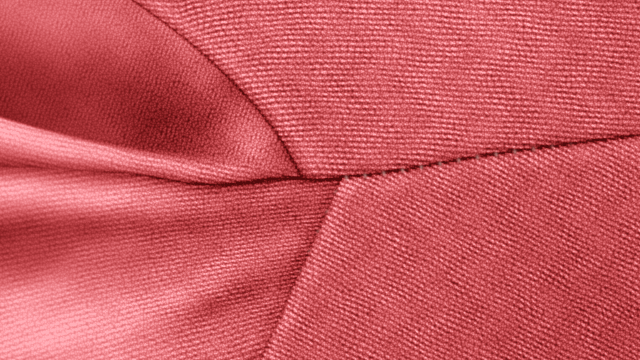
This texture is drawn by a Shadertoy shader. Its source:

```glsl
// Draws folded coral knit fabric with three seams meeting near the centre.

float band(float d, float width) { return exp(-d * d / (width * width)); }

float blob(vec2 p, vec2 centre, vec2 radius) {
    vec2 q = (p - centre) / radius;
    return exp(-dot(q, q));
}

float edge(float d) {
    float aa = 1.0 / iResolution.y;
    return smoothstep(-aa, aa, d);
}

vec2 rotate(vec2 p, float angle) {
    float c = cos(angle), s = sin(angle);
    return vec2(c * p.x + s * p.y, c * p.y - s * p.x);
}

vec2 hash2(vec2 cell) {
    vec3 h = fract(cell.xyx * vec3(0.1031, 0.103, 0.0973));
    h += dot(h, h.yzx + 33.33);
    return fract((h.xx + h.yz) * h.zy);
}

// Distance to the nearest scattered point
float cellular(vec2 p) {
    vec2 cell = floor(p), f = fract(p);
    float nearest = 2.0;
    for (int j = -1; j <= 1; j++)
        for (int i = -1; i <= 1; i++) {
            vec2 o = vec2(i, j);
            vec2 d = o + hash2(cell + o) - f;
            nearest = min(nearest, dot(d, d));
        }
    return sqrt(nearest);
}

float waves(vec2 p) {
    return sin(p.x + 1.7 * sin(p.y * 0.8)) * 0.5
         + sin(p.y * 1.9 + 1.3 * sin(p.x * 1.4)) * 0.3
         + sin(dot(p, vec2(2.7, 3.1))) * 0.2;
}

// Rows of slanted stitches, shifted at random from row to row
float knit(vec2 p, float angle, float pitch) {
    vec2 q = rotate(p + 0.003 * waves(p * 21.0), angle) / pitch;
    float phase = hash2(vec2(floor(q.y), 7.0)).x + 0.3 * waves(q * 0.9);
    float loops = sin(6.2832 * (q.x * 0.75 + fract(q.y) * 0.6 + phase));
    float groove = -cos(6.2832 * q.y);
    float wear = 0.85 + 0.4 * waves(q * 0.45);
    return wear * (0.72 * groove + 0.45 * loops * (0.6 + 0.4 * groove));
}

// Seam paths
float crossSeam(float x) {
    float fold = 0.535 - 0.028 * x - 0.031 * band(x - 0.58, 0.17);
    float t = x - 0.833;
    float stitched = 0.507 + 0.125 * t - 0.016 * band(t - 0.2, 0.24);
    return mix(fold, stitched, smoothstep(0.78, 0.9, x));
}

float upperSeam(float y) {
    float t = max(y - 0.514, 0.0);
    return 0.835 - 0.46 * t - 1.03 * t * t;
}

float lowerSeam(float y) { return 0.722 + 0.45 * y; }

float deepen(float s) { return 0.5 + 1.3 * (s - 0.49); }

// Light on each panel
float upperLeft(vec2 p, float gap, float focus) {
    float d = p.y - (0.675 - 0.31 * p.x + 0.17 * p.x * p.x);
    float recess = 0.22 + 0.38 * smoothstep(0.1, 0.32, d - 0.12 * p.x);
    recess += 0.07 * waves(p * vec2(13.0, 8.0));
    recess += 0.42 * blob(p, vec2(0.7, 0.61), vec2(0.09, 0.12));
    recess += 0.22 * blob(p, vec2(0.55, 0.77), vec2(0.07, 0.1));
    recess -= 0.1 * blob(p, vec2(0.5, 0.67), vec2(0.14, 0.06));
    float roll = 0.44 + 0.5 * band(d + 0.035, 0.055) * (1.0 - 0.45 * p.x);
    roll -= 0.26 * band(gap, 0.03);
    float softness = mix(0.006, 0.035, smoothstep(0.2, 0.7, p.x));
    float isRecess = smoothstep(-softness, softness, d);
    float weave = mix(0.26 * knit(p, -0.22, 0.014), 0.17 * knit(p, 1.25, 0.012), isRecess);
    return deepen(mix(roll, recess, isRecess)) + focus * weave;
}

float lowerLeft(vec2 p, float gap, float focus) {
    float s = 0.49 + 0.4 * blob(p, vec2(0.12, 0.08), vec2(0.45, 0.2));
    s += 0.38 * band(p.y - 0.475 + 0.08 * p.x, 0.05) * (1.0 - smoothstep(0.2, 0.8, p.x));
    s -= 0.28 * band(p.y - 0.355 - 0.06 * p.x, 0.045) * (1.0 - 0.6 * p.x);
    s -= 0.24 * blob(p, vec2(0.02, 0.28), vec2(0.25, 0.06));
    vec2 fold = rotate(p - vec2(0.62, 0.16), 0.42);
    s -= 0.26 * blob(fold, vec2(0.0), vec2(0.2, 0.035));
    s += 0.14 * blob(fold, vec2(0.0, 0.08), vec2(0.25, 0.04));
    s -= 0.22 * band(gap, 0.025);
    s += 0.05 * waves(rotate(p, 0.4) * vec2(7.0, 26.0));
    vec2 bent = p + vec2(0.0, 0.17 * p.x * smoothstep(0.05, 0.55, p.y));
    return deepen(s) + 0.28 * focus * knit(bent, 0.28, 0.0155);
}

float upperRight(vec2 p, float gap) {
    vec2 bent = p + vec2(0.0, 0.1 * exp(-4.0 * max(p.x - 0.5, 0.0)));
    float s = 0.53 + 0.14 * band(gap - 0.035, 0.03) + 0.13 * blob(p, vec2(1.0, 0.95), vec2(0.6, 0.25));
    return s + 0.05 * waves(p * 7.0) + 0.37 * knit(bent, -0.08, 0.0155);
}

float lowerRight(vec2 p, float gap, float drop) {
    float s = 0.52 + 0.15 * band(gap - 0.025, 0.025) + 0.1 * band(drop - 0.03, 0.025);
    s -= 0.17 * blob(p, vec2(1.75, 0.0), vec2(0.6, 0.35));
    return s + 0.05 * waves(p * 6.0) + 0.34 * knit(p, -0.46, 0.0145);
}

vec3 coral(float shade) {
    float s = clamp(shade, -0.25, 1.15);
    float red = 0.49 + 0.62 * s - 0.14 * s * s;
    float green = 0.1 + 0.29 * s + 0.19 * s * s;
    return vec3(red, green, green + 0.01 + 0.02 * s);
}

void mainImage(out vec4 fragColor, in vec2 fragCoord) {
    vec2 p = fragCoord / iResolution.y;
    float cross = p.y - crossSeam(p.x);
    float upper = (p.x - upperSeam(p.y)) * 0.75;
    float lower = (p.x - lowerSeam(p.y)) * 0.91;
    float focus = 0.4 + 0.6 * smoothstep(0.1, 0.7, p.x);

    // Panels, with dark creases at their joins
    float top = mix(upperLeft(p, cross, focus), upperRight(p, upper), edge(upper));
    top -= 0.45 * band(upper, 0.005) + 0.14 * band(upper - 0.01, 0.015);
    float bottom = mix(lowerLeft(p, cross, focus), lowerRight(p, lower, -cross), edge(lower));
    bottom -= 0.26 * band(lower, 0.005) + 0.18 * band(lower + 0.015, 0.018);
    float shade = mix(bottom, top, edge(cross));
    float crease = smoothstep(0.1, 0.75, p.x);
    shade -= crease * (0.65 * band(cross, 0.005) + 0.2 * band(cross - 0.008, 0.018));

    // Fibre grain and mottling
    float grain = 0.48 - cellular(p * 145.0);
    shade += focus * (0.55 * grain + 0.06 * waves(p * 43.0)) + 0.03;
    vec3 colour = coral(shade);

    // Pale thread along the stitched seams
    float along = (fract(p.x / 0.052 + cross * 4.0) - 0.5) * 0.052;
    float thread = band(along, 0.005) * band(cross + 0.002, 0.007)
                 * smoothstep(0.93, 0.96, p.x) * (1.0 - smoothstep(1.4, 1.68, p.x));
    float down = (fract(p.y / 0.055) - 0.5) * 0.055;
    thread += 0.6 * band(down, 0.005) * band(lower, 0.004) * edge(-cross) * smoothstep(0.1, 0.4, p.y);
    colour = mix(colour, vec3(0.73, 0.53, 0.51), 0.8 * min(thread, 1.0));
    fragColor = vec4(colour, 1.0);
}
```
